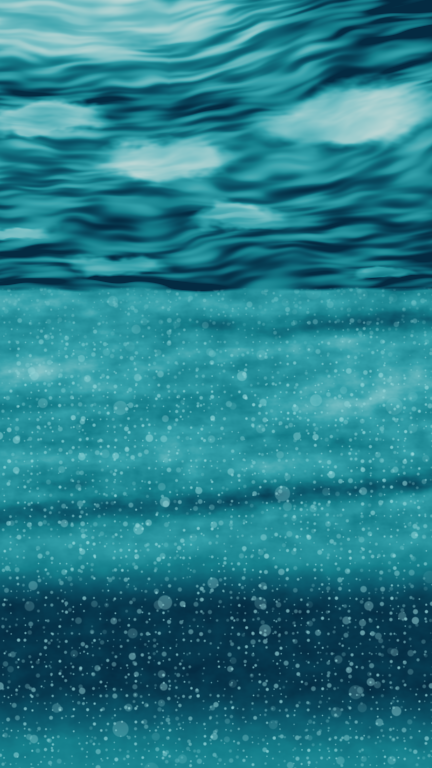
This texture is drawn by a Shadertoy shader. Its source:

```glsl
// Teal water seen through its surface: rippled reflections over a drifting deep.
// A tone field (0 navy .. 5 foam) is built from stretched gradient noise, soft
// bands and ellipses, coloured by one ramp, then sprinkled with round particles.

vec2 hash2(vec2 p) {
    p = vec2(dot(p, vec2(127.1, 311.7)), dot(p, vec2(269.5, 183.3)));
    return fract(sin(p) * 43758.5);
}

float gradientNoise(vec2 p) {
    vec2 i = floor(p), f = fract(p);
    vec2 u = f * f * f * (f * (f * 6.0 - 15.0) + 10.0);
    vec2 e = vec2(0.0, 1.0);
    float a = dot(hash2(i) * 2.0 - 1.0, f);
    float b = dot(hash2(i + e.yx) * 2.0 - 1.0, f - e.yx);
    float c = dot(hash2(i + e.xy) * 2.0 - 1.0, f - e.xy);
    float d = dot(hash2(i + e.yy) * 2.0 - 1.0, f - e.yy);
    return mix(mix(a, b, u.x), mix(c, d, u.x), u.y);
}

float fbm(vec2 p) {
    float sum = 0.0, amp = 1.0;
    for (int i = 0; i < 4; i++) {
        sum += amp * gradientNoise(p);
        p = p * 2.03 + 17.3;
        amp *= 0.5;
    }
    return sum;
}

float band(float d, float width) {
    return exp(-d * d / (width * width));
}

float ellipse(vec2 p, vec2 centre, vec2 radii) {
    return 1.0 - smoothstep(0.55, 1.1, length((p - centre) / radii));
}

vec3 waterRamp(float tone) {
    vec3 c = mix(vec3(0.015, 0.17, 0.26), vec3(0.04, 0.34, 0.42), clamp(tone, 0.0, 1.0));
    c = mix(c, vec3(0.08, 0.50, 0.55), clamp(tone - 1.0, 0.0, 1.0));
    c = mix(c, vec3(0.20, 0.63, 0.67), clamp(tone - 2.0, 0.0, 1.0));
    c = mix(c, vec3(0.47, 0.75, 0.77), clamp(tone - 3.0, 0.0, 1.0));
    return mix(c, vec3(0.76, 0.85, 0.84), clamp(tone - 4.0, 0.0, 1.0));
}

// Smooth pale windows between the ripples
float foamPatches(vec2 p) {
    vec2 tilted = p - vec2(0.0, 0.12 * (p.x - 0.456));
    float m = ellipse(tilted, vec2(0.456, 0.850), vec2(0.135, 0.046));
    m = max(m, ellipse(p, vec2(0.215, 0.792), vec2(0.105, 0.028)));
    m = max(m, ellipse(p, vec2(0.060, 0.846), vec2(0.095, 0.022)));
    m = max(m, 0.8 * ellipse(p, vec2(0.310, 0.716), vec2(0.070, 0.016)));
    m = max(m, 0.7 * ellipse(p, vec2(0.155, 0.655), vec2(0.075, 0.014)));
    m = max(m, 0.7 * ellipse(p, vec2(0.080, 0.970), vec2(0.210, 0.052)));
    m = max(m, 0.7 * ellipse(p, vec2(0.020, 0.700), vec2(0.055, 0.012)));
    return max(m, 0.6 * ellipse(p, vec2(0.500, 0.645), vec2(0.045, 0.009)));
}

float surfaceTone(vec2 p) {
    // Shear and bend the ripples; they climb to the right and tighten downwards
    vec2 q = p;
    float lift = max(p.x - 0.22, 0.0);
    q.y -= lift * mix(0.08, 0.26, smoothstep(0.72, 0.9, p.y));
    q.y += 0.022 * gradientNoise(p * vec2(6.0, 14.0)) + 0.006 * gradientNoise(p * vec2(22.0, 40.0));
    float ripple = gradientNoise(q * vec2(10.0, 72.0)) + 0.7 * gradientNoise(q * vec2(19.0, 135.0) + 31.0);
    ripple = 3.4 * ripple / (0.6 + abs(ripple));

    float tone = 2.2 + 1.2 * smoothstep(0.84, 1.0, p.y) * (1.0 - smoothstep(0.2, 0.5, p.x));
    float x = p.x - 0.22;
    tone -= 1.1 * band(p.y - 0.86 - 0.6 * x * x, 0.028);
    tone -= 0.9 * (1.0 - smoothstep(0.68, 0.80, p.y));
    tone -= 0.7 * band(p.y - 0.625, 0.022);
    tone -= 1.5 * ellipse(p, vec2(0.51, 0.975), vec2(0.16, 0.040));
    tone += ripple;

    vec2 wobble = 0.022 * vec2(fbm(p * vec2(12.0, 25.0)), fbm(p * vec2(12.0, 25.0) + 9.0));
    float sheen = 4.6 + 1.3 * fbm(q * vec2(9.0, 28.0) + 5.0);
    return mix(tone, sheen, 0.88 * foamPatches(p + wobble));
}

float depthTone(vec2 p) {
    float drift = gradientNoise(p * vec2(5.0, 9.0));
    float y = p.y + 0.012 * drift;
    float tone = 2.55 - 2.3 * (1.0 - smoothstep(0.205, 0.285, y));
    tone += 1.9 * (1.0 - smoothstep(0.0, 0.115, y));
    // Long shadows hanging below the surface
    tone -= 1.3 * band(y - 0.328 - 0.085 * p.x, 0.017);
    tone -= 0.9 * band(y - 0.575, 0.014) * smoothstep(0.05, 0.3, p.x);
    tone -= 0.8 * band(y - 0.465 - 0.05 * p.x, 0.012) * (1.0 - smoothstep(0.15, 0.4, p.x));
    tone += 0.4 * band(y - 0.50, 0.05) + 0.5 * band(y - 0.605, 0.012);
    float lit = smoothstep(0.22, 0.36, y);
    tone += lit * 1.3 * fbm(vec2(p.x * 5.0, y * 24.0 - p.x * 2.0));
    return tone + mix(0.35, 0.8, lit) * fbm(p * vec2(30.0, 42.0));
}

// One jittered grid of soft discs; returns coverage
float particles(vec2 p, float cell, float density, float pixel) {
    vec2 id = floor(p / cell);
    vec2 seed = hash2(id + cell * 700.0);
    vec2 kind = hash2(id + 53.7);
    float radius = cell * mix(0.08, 0.24, kind.x * kind.x);
    float d = length(fract(p / cell) - mix(vec2(0.3), vec2(0.7), seed)) * cell;
    float disc = 1.0 - smoothstep(radius - pixel, radius + pixel, d);
    return disc * step(kind.y, density) * mix(0.3, 1.0, seed.x);
}

void mainImage(out vec4 fragColor, in vec2 fragCoord) {
    float pixel = 1.0 / iResolution.y;
    vec2 p = fragCoord / iResolution.xy * vec2(0.5625, 1.0);

    // Waterline joins the two halves
    float line = 0.622 + 0.03 * (p.x - 0.28) * (p.x - 0.28) + 0.006 * gradientNoise(p * vec2(14.0, 3.0));
    float above = smoothstep(line - 0.003, line + 0.003, p.y);
    vec3 color = waterRamp(mix(depthTone(p), surfaceTone(p), above));

    // Suspended specks, from fine dust to larger blurred discs
    float haze = (1.0 - above) * mix(1.0, 0.55, smoothstep(0.48, 0.62, p.y));
    float cell = 0.009;
    for (int i = 0; i < 5; i++) {
        float layer = float(i);
        float specks = particles(p + layer * 0.137, cell, 0.55 - 0.09 * layer, pixel);
        vec3 tint = mix(color, vec3(0.62, 0.86, 0.87), 0.75 - 0.1 * layer);
        color = mix(color, tint, specks * haze);
        cell *= 1.55;
    }
    fragColor = vec4(color, 1.0);
}
```
